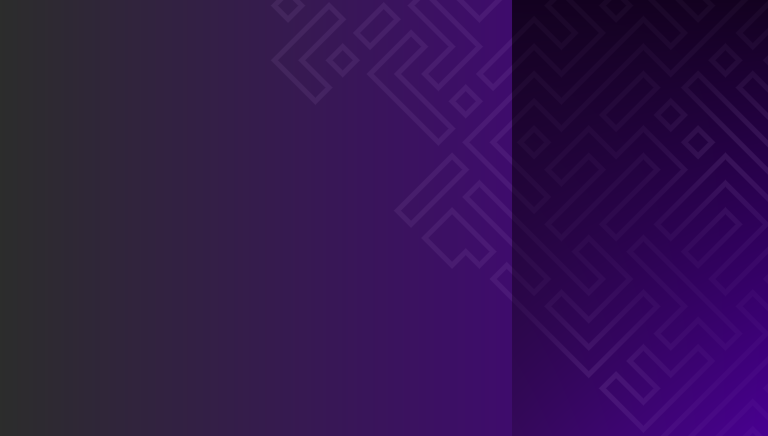
A WebGL 1 fragment shader for this background:

```glsl
precision highp float;

uniform vec2 u_resolution;

const vec3 CHARCOAL = vec3(0.172, 0.175, 0.172);
const vec3 PLUM = vec3(0.245, 0.045, 0.425);
const vec3 NIGHT = vec3(0.075, 0.005, 0.125);
const vec3 DUSK = vec3(0.205, 0.035, 0.350);
const vec3 VIOLET = vec3(0.285, 0.000, 0.570);
const vec3 LINE_TINT = vec3(0.80, 0.64, 0.92);

const float SEAM = 0.6667;                      // panel split, share of the width
const float PITCH = 0.0627;                     // diagonal cell size, in heights
const vec2 GRID_SHIFT = vec2(0.0152, 0.0521);
const float HALF_LINE = 0.13;                   // in cells
const float MAZE_SEAM = 36.5;                   // diagonal sum where the maze starts
const float MAZE_FLOOR = 6.5;                   // lowest maze row
const float LEFT_ALPHA = 0.085;
const float RIGHT_ALPHA = 0.038;
const float GLOW_ALPHA = 0.070;
const vec2 UPPER_GLOW = vec2(1.70, 0.35);       // measured from the top left
const vec2 LOWER_GLOW = vec2(1.36, 0.90);
const float GLOW_SIZE = 0.17;

float hash(vec2 c) {
    return fract(sin(dot(c, vec2(127.1, 311.7))) * 4375.85);
}

// One-cell-wide L; signed arm lengths start at the corner
bool hook(vec2 cell, vec2 corner, vec2 arms) {
    vec2 d = (cell - corner) * sign(arms);
    vec2 reach = abs(arms) - 0.5;
    return min(d.x, d.y) > -0.5 &&
        ((d.x < 0.5 && d.y < reach.y) || (d.y < 0.5 && d.x < reach.x));
}

// Rooms on alternate cells, each opening to one neighbour at most
bool maze(vec2 cell) {
    if (cell.x + cell.y < MAZE_SEAM || cell.y < MAZE_FLOOR) return false;
    vec2 odd = mod(cell + vec2(0.0, 1.0), 2.0);
    float choice = hash(cell - odd);
    if (odd.x + odd.y < 0.5) return true;
    if (odd.x + odd.y > 1.5) return false;
    return odd.x > 0.5 ? choice < 0.40 : choice > 0.60;
}

// Large motifs of the left panel
bool motifs(vec2 c) {
    return hook(c, vec2(12.0, 7.0), vec2(3.0, 4.0))
        || hook(c, vec2(16.0, 10.0), vec2(5.0, 3.0))
        || hook(c, vec2(18.0, 14.0), vec2(-4.0, -3.0))
        || hook(c, vec2(17.0, 16.0), vec2(-3.0, 3.0))
        || hook(c, vec2(22.0, 11.0), vec2(4.0, 4.0))
        || hook(c, vec2(24.0, 7.0), vec2(3.0, -2.0))
        || hook(c, vec2(25.0, 6.0), vec2(1.0))
        || hook(c, vec2(22.0, 6.0), vec2(1.0, 4.0))
        || hook(c, vec2(14.0, 11.0), vec2(1.0, 2.0))
        || hook(c, vec2(20.0, 14.0), vec2(1.0, 4.0))
        || hook(c, vec2(24.0, 9.0), vec2(5.0, 1.0))
        || hook(c, vec2(28.0, 7.0), vec2(4.0, 1.0))
        || hook(c, vec2(14.0, 9.0), vec2(1.0))
        || hook(c, vec2(20.0, 12.0), vec2(1.0))
        || hook(c, vec2(10.0, 9.0), vec2(1.0));
}

bool filled(vec2 cell) {
    return motifs(cell) || maze(cell);
}

// Mitred distance to the nearest border between filled and empty cells
float borderDistance(vec2 g) {
    vec2 home = floor(g);
    bool inside = filled(home);
    float nearest = 1.0;
    for (int y = -1; y <= 1; y++) {
        for (int x = -1; x <= 1; x++) {
            vec2 cell = home + vec2(float(x), float(y));
            if (filled(cell) != inside) {
                vec2 gap = abs(g - cell - 0.5) - 0.5;
                nearest = min(nearest, max(gap.x, gap.y));
            }
        }
    }
    return nearest;
}

float glow(vec2 p, vec2 centre) {
    vec2 d = (p - centre) / GLOW_SIZE;
    return exp(-dot(d, d));
}

void main() {
    vec2 uv = gl_FragCoord.xy / u_resolution;
    vec2 p = vec2(gl_FragCoord.x, u_resolution.y - gl_FragCoord.y) / u_resolution.y;

    // Two gradient panels
    float across = clamp((uv.x - SEAM) / (1.0 - SEAM), 0.0, 1.0);
    vec3 left = mix(CHARCOAL, PLUM, min(uv.x / SEAM, 1.0));
    vec3 right = mix(NIGHT, mix(DUSK, VIOLET, across), 1.0 - uv.y);
    float panel = clamp((uv.x - SEAM) * u_resolution.x + 0.5, 0.0, 1.0);
    vec3 color = mix(left, right, panel);

    // Diagonal line work
    vec2 g = (vec2(p.x + p.y, p.x - p.y) - GRID_SHIFT) / PITCH;
    float soft = 0.7 * 1.414 / (PITCH * u_resolution.y);
    float line = 1.0 - smoothstep(HALF_LINE - soft, HALF_LINE + soft, borderDistance(g));
    float lit = glow(p, UPPER_GLOW) + glow(p, LOWER_GLOW);
    float alpha = mix(LEFT_ALPHA, RIGHT_ALPHA + GLOW_ALPHA * lit, panel);
    color = mix(color, LINE_TINT, line * alpha);

    gl_FragColor = vec4(color, 1.0);
}
```
